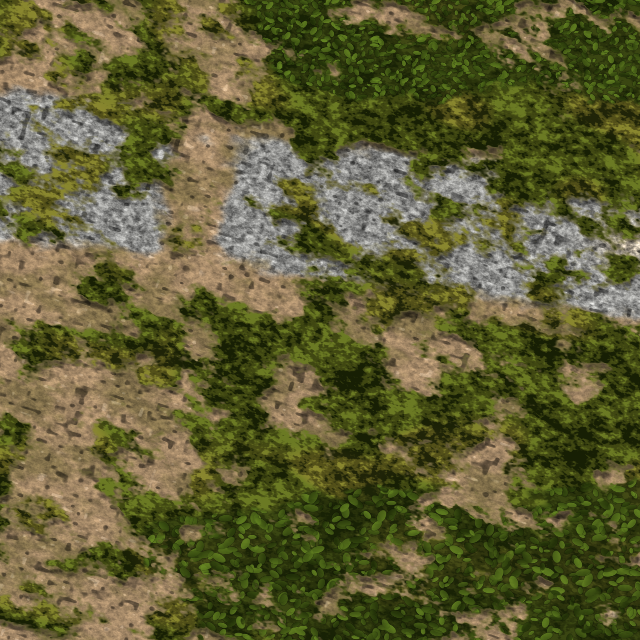
Reproduce this texture procedurally as a WebGL 2 fragment shader.

```glsl
#version 300 es
precision highp float;

uniform vec2 u_resolution;
out vec4 fragColor;

vec2 hash2(vec2 p) {
    vec3 q = fract(p.xyx * vec3(0.1031, 0.1030, 0.0973));
    q += dot(q, q.yzx + 33.33);
    return fract((q.xx + q.yz) * q.zy);
}

float valueNoise(vec2 p) {
    vec2 cell = floor(p), f = fract(p);
    f = f * f * (3.0 - 2.0 * f);
    float low = mix(hash2(cell).x, hash2(cell + vec2(1, 0)).x, f.x);
    float high = mix(hash2(cell + vec2(0, 1)).x, hash2(cell + vec2(1, 1)).x, f.x);
    return mix(low, high, f.y);
}

float fbm(vec2 p, int octaves, float gain) {
    float sum = 0.0, total = 0.0, weight = 1.0;
    for (int i = 0; i < octaves; i++) {
        sum += weight * valueNoise(p);
        total += weight;
        weight *= gain;
        p = mat2(0.96, 0.28, -0.28, 0.96) * p * 2.03 + 17.3;
    }
    return sum / total;
}

mat2 rotation(float angle) {
    float c = cos(angle), s = sin(angle);
    return mat2(c, s, -s, c);
}

float blob(vec2 p, vec2 center, vec2 radius) {
    vec2 d = (p - center) / radius;
    return exp(-dot(d, d));
}

float below(float limit, float softness, float x) {
    return 1.0 - smoothstep(limit - softness, limit + softness, x);
}

// Broad zones of the slope
float upperMeadow(vec2 p) {
    return smoothstep(0.91, 1.03, p.y + 0.3 * p.x) * smoothstep(0.28, 0.52, p.x);
}

float lowerMeadow(vec2 p) {
    return below(0.25, 0.11, p.y - 0.2 * p.x) * smoothstep(0.17, 0.36, p.x + 0.1 * p.y);
}

float gravelZone(vec2 p) {
    float band = below(0.11, 0.05, abs(p.y - 0.74 + 0.13 * p.x));
    return band * (1.0 - 0.85 * blob(p, vec2(0.31, 0.70), vec2(0.07, 0.2)));
}

// Plant cover: above one half means vegetation
float plantCover(vec2 p, vec2 slope) {
    float density = 0.37 + 0.40 * max(upperMeadow(p), lowerMeadow(p));
    density += 0.14 * smoothstep(0.82, 0.92, p.y) * below(0.45, 0.15, p.x);
    density += 0.13 * blob(p, vec2(0.62, 0.42), vec2(0.36, 0.12));
    density -= 0.06 * gravelZone(p) + 0.08 * blob(p, vec2(0.08, 0.17), vec2(0.2, 0.25));
    return density + 2.0 * (fbm(slope * vec2(12.0, 19.0), 5, 0.62) - 0.5);
}

// Overlapping leaves: rgb colour and alpha coverage
vec4 leafLayer(vec2 p, float seed, float edge) {
    vec4 result = vec4(0.0);
    vec2 base = floor(p);
    for (int y = -1; y <= 1; y++) {
        for (int x = -1; x <= 1; x++) {
            vec2 cell = base + vec2(x, y);
            vec2 place = hash2(cell + seed);
            vec2 look = hash2(cell + seed + 61.7);
            vec2 d = rotation(6.283 * look.x) * (p - cell - place);
            float size = mix(0.25, 0.58, look.y);
            float shape = length(d * vec2(1.0, 1.8)) - size;
            float alpha = 1.0 - smoothstep(-edge, edge, shape);
            float light = fract(look.x * 7.0 + place.y) + 0.35 * d.y / size;
            vec3 color = mix(vec3(0.13, 0.19, 0.03), vec3(0.41, 0.54, 0.14), clamp(light, 0.0, 1.0));
            result = mix(result, vec4(color, 1.0), alpha);
        }
    }
    return result;
}

vec3 groundColor(vec2 p, vec2 slope) {
    float grain = fbm(slope * vec2(120.0, 170.0), 3, 0.7);
    float patches = fbm(slope * vec2(14.0, 24.0) + 40.0, 4, 0.6);
    float gravel = smoothstep(0.35, 0.65, gravelZone(p) + 0.8 * (patches - 0.5));
    vec3 sand = mix(vec3(0.52, 0.45, 0.30), vec3(0.65, 0.54, 0.41), smoothstep(0.3, 0.6, patches));
    vec3 color = mix(sand, vec3(0.56, 0.56, 0.55), gravel);
    float pale = blob(p, vec2(0.99, 0.62), vec2(0.05, 0.03)) + blob(p, vec2(1.0, 0.03), vec2(0.04));
    color = mix(color, vec3(0.75, 0.70, 0.62), min(pale, 1.0));
    color *= 1.0 + mix(0.65, 1.3, gravel) * (grain - 0.5);
    // Sparse stones and dark crumbs
    float speck = valueNoise(slope * vec2(85.0, 120.0) + 9.0);
    color += 0.13 * smoothstep(0.83, 0.95, speck);
    return color * (1.0 - 0.45 * below(0.18, 0.09, speck));
}

vec3 grassColor(vec2 slope, float relief) {
    float blades = fbm(slope * vec2(75.0, 115.0) + 5.0, 3, 0.75);
    float clumps = fbm(slope * vec2(18.0, 28.0) + 80.0, 3, 0.6);
    float tone = 0.49 + 1.5 * (blades - 0.5) + 0.8 * (clumps - 0.5) + 0.35 * relief;
    vec3 color = mix(vec3(0.09, 0.12, 0.015), vec3(0.25, 0.28, 0.07), smoothstep(0.15, 0.46, tone));
    color = mix(color, vec3(0.42, 0.48, 0.14), smoothstep(0.5, 0.85, tone));
    float dry = smoothstep(0.52, 0.72, valueNoise(slope * vec2(9.0, 15.0) + 31.0));
    return mix(color, color * vec3(1.35, 1.1, 1.3) + 0.02, 0.7 * dry);
}

void main() {
    vec2 p = gl_FragCoord.xy / u_resolution;
    mat2 tilt = rotation(0.3);
    vec2 slope = tilt * p;
    vec2 above = vec2(-0.004, 0.013);
    float cover = plantCover(p, slope);
    float coverAbove = plantCover(p + above, tilt * (p + above));
    float relief = clamp(cover - coverAbove, -0.5, 0.5);

    // Ground shaded at the foot of each tuft
    vec3 color = groundColor(p, slope);
    color *= 1.0 - 0.5 * smoothstep(0.46, 0.7, coverAbove);
    color = mix(color, vec3(0.46, 0.44, 0.23), 0.6 * smoothstep(0.33, 0.5, cover));
    color = mix(color, grassColor(slope, relief), smoothstep(0.44, 0.57, cover));

    // Broad leaves in the dense growth
    float patches = fbm(slope * vec2(7.0, 11.0) + 22.0, 4, 0.6);
    float lowLeaves = lowerMeadow(p) * below(0.21, 0.07, p.y - 0.03 * p.x);
    float highLeaves = upperMeadow(p) * smoothstep(0.78, 0.92, p.y);
    float leafiness = max(lowLeaves, highLeaves) + 1.6 * (patches - 0.5);
    float leafMask = smoothstep(0.5, 0.65, leafiness) * smoothstep(0.45, 0.6, cover);
    float scale = p.y > 0.5 ? 72.0 : 50.0;
    float edge = max(0.09, scale / u_resolution.y);
    color = mix(color, vec3(0.10, 0.14, 0.025), 0.6 * leafMask);
    for (int i = 0; i < 2; i++) {
        float seed = 13.0 + 37.0 * float(i);
        vec4 leaf = leafLayer(p * vec2(0.9, 1.1) * scale + seed, seed, edge);
        color = mix(color, leaf.rgb, leaf.a * leafMask * 0.8);
    }
    fragColor = vec4(clamp(color, 0.0, 1.0), 1.0);
}
```
